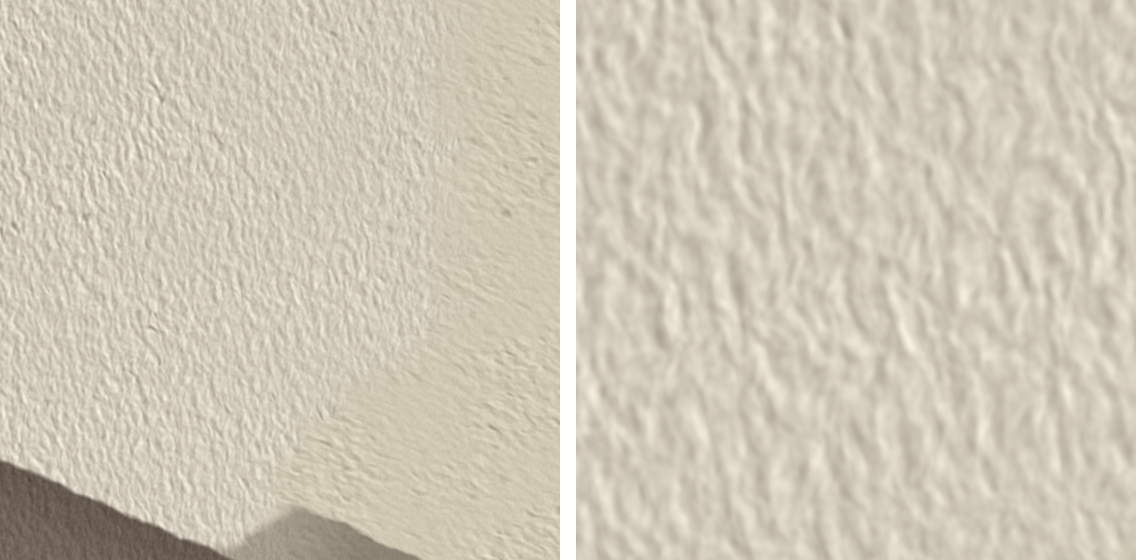
Left, the full canvas; right, a detail of the centre.
Reproduce this texture procedurally as a WebGL 2 fragment shader.

```glsl
#version 300 es
precision highp float;
// Rough plaster wall meeting a smoother one, with a slanted shadow along the bottom.

#define LEFT_WALL vec3(0.822, 0.790, 0.728)
#define RIGHT_WALL vec3(0.816, 0.784, 0.704)
#define DEEP_SHADE vec3(0.420, 0.370, 0.330)
#define HALF_SHADE vec3(0.650, 0.610, 0.550)
#define LEFT_GRAIN vec2(88.0, 42.0)
#define RIGHT_GRAIN vec2(80.0, 36.0)
#define LEFT_TILT 0.20
#define RIGHT_TILT 1.08
#define LIGHT_STEP vec2(0.0026, 0.0016)
#define RELIEF 0.115
#define DENT_DEPTH 0.15
#define SPECKLE 0.045

uniform vec2 u_resolution;
out vec4 fragColor;

// Unit gradient for a lattice cell, from an integer hash.
vec2 cellGradient(ivec2 cell) {
  uint h = uint(cell.x) * 1597334673u ^ uint(cell.y) * 3812015801u;
  h = (h ^ (h >> 15)) * 2246822519u;
  h = (h ^ (h >> 13)) * 3266489917u;
  h ^= h >> 16;
  float angle = float(h & 65535u) / 65536.0 * 6.28318;
  return vec2(cos(angle), sin(angle));
}

float gradientNoise(vec2 p) {
  ivec2 c = ivec2(floor(p));
  vec2 f = fract(p);
  vec2 w = f * f * f * (f * (f * 6.0 - 15.0) + 10.0);
  float a = dot(cellGradient(c), f);
  float b = dot(cellGradient(c + ivec2(1, 0)), f - vec2(1.0, 0.0));
  float d = dot(cellGradient(c + ivec2(0, 1)), f - vec2(0.0, 1.0));
  float e = dot(cellGradient(c + ivec2(1, 1)), f - vec2(1.0, 1.0));
  return mix(mix(a, b, w.x), mix(d, e, w.x), w.y);
}

// Coordinates across and along the grain.
vec2 grainSpace(vec2 p, float tilt) {
  float c = cos(tilt), s = sin(tilt);
  return vec2(c * p.x + s * p.y, c * p.y - s * p.x);
}

float plasterHeight(vec2 p, float tilt, vec2 grain) {
  vec2 q = grainSpace(p, tilt) * grain;
  float height = gradientNoise(q);
  height += 0.5 * gradientNoise(q * vec2(1.7, 2.1) + 37.3);
  height += 0.6 * gradientNoise(q * vec2(0.45, 0.6) + 81.7);
  return height;
}

// Slope of the surface towards the light.
float plasterSlope(vec2 p, float tilt, vec2 grain) {
  return plasterHeight(p - LIGHT_STEP, tilt, grain)
       - plasterHeight(p + LIGHT_STEP, tilt, grain);
}

// Sparse short pits: dark hollow with a bright lip on the lit side.
float dents(vec2 p, float tilt, vec2 grain) {
  vec2 q = grainSpace(p, tilt) * grain * 0.75 + 143.1;
  vec2 lip = grainSpace(LIGHT_STEP * 2.0, tilt) * grain * 0.75;
  float hollow = smoothstep(0.25, 0.6, gradientNoise(q));
  return hollow - 0.45 * smoothstep(0.25, 0.6, gradientNoise(q + lip));
}

void main() {
  vec2 uv = gl_FragCoord.xy / u_resolution;
  float blotch = gradientNoise(uv * 5.0 + 11.0);
  vec2 bend = vec2(gradientNoise(uv * 17.0 + 5.0), gradientNoise(uv * 17.0 + 63.0));
  vec2 ripple = vec2(gradientNoise(uv * 48.0 + 21.0), gradientNoise(uv * 48.0 + 97.0));
  vec2 p = uv + 0.007 * bend + 0.003 * ripple;
  float pixel = 1.0 / u_resolution.y;

  // Steeply brushed left wall, roughest at the far left, dented in clusters.
  float leftRough = mix(1.25, 0.85, smoothstep(0.0, 0.8, uv.x)) * (1.0 + 0.5 * blotch);
  float clusters = smoothstep(-0.15, 0.4, gradientNoise(uv * vec2(9.0, 13.0) + 47.0));
  float leftRelief = RELIEF * plasterSlope(p, LEFT_TILT, LEFT_GRAIN)
                   - DENT_DEPTH * clusters * dents(p, LEFT_TILT + 0.15, LEFT_GRAIN);

  // Flatter right wall, with marks gathered in patches.
  float patches = smoothstep(-0.3, 0.3, gradientNoise(uv * vec2(6.0, 9.0) + 29.0));
  float rightRough = mix(0.35, 1.0, patches) * mix(1.1, 0.75, uv.y);
  float rightRelief = RELIEF * 0.85 * plasterSlope(p, RIGHT_TILT, RIGHT_GRAIN)
                    - DENT_DEPTH * dents(p, RIGHT_TILT, RIGHT_GRAIN);

  // Soft ragged corner, swinging left near the bottom.
  float cornerX = mix(0.51, 0.80, smoothstep(0.17, 0.46, uv.y));
  cornerX += 0.08 * bend.x + 0.03 * ripple.x;
  float cornerBlur = mix(0.015, 0.05, smoothstep(0.1, 0.5, uv.y));
  float onRight = smoothstep(-cornerBlur, cornerBlur, uv.x - cornerX);
  float relief = mix(leftRelief * leftRough, rightRelief * rightRough, onRight);
  vec3 wall = mix(LEFT_WALL, RIGHT_WALL, onRight);
  wall += 0.012 * blotch + 0.015 * (0.5 - uv.y) * (1.0 - onRight);

  // Half shade: crisp upper right edge, blurred left edge.
  float edgeWobble = 0.008 * bend.y + 0.005 * ripple.y;
  float rightEdge = 0.10 - 0.44 * (uv.x - 0.53) - uv.y + edgeWobble;
  float leftEdge = 0.10 + 0.6 * (uv.x - 0.53) - uv.y + 2.0 * edgeWobble;
  float halfShade = smoothstep(-0.003 - pixel, 0.003 + pixel, rightEdge)
                  * smoothstep(-0.012, 0.020, leftEdge);
  vec3 halfColor = HALF_SHADE - 0.10 * smoothstep(0.47, 0.68, uv.x);
  wall = mix(wall, halfColor, halfShade);

  // Deep shade in the lower left corner, darkest beside its edge.
  float deepEdge = 0.18 - 0.43 * uv.x - uv.y + edgeWobble;
  float deepShade = smoothstep(-0.004 - pixel, 0.004 + pixel, deepEdge);
  vec3 deepColor = DEEP_SHADE + 0.05 * (smoothstep(0.0, 0.14, deepEdge) - 0.4);
  wall = mix(wall, deepColor, deepShade);

  relief *= mix(1.0, 0.4, max(halfShade, deepShade));
  vec2 fine = grainSpace(p, LEFT_TILT) * vec2(210.0, 140.0);
  float speckle = SPECKLE * gradientNoise(fine) * mix(1.0, 0.6, onRight);
  vec3 color = wall + (relief + speckle) * vec3(1.0, 1.01, 1.03);
  fragColor = vec4(clamp(color, 0.0, 1.0), 1.0);
}
```
